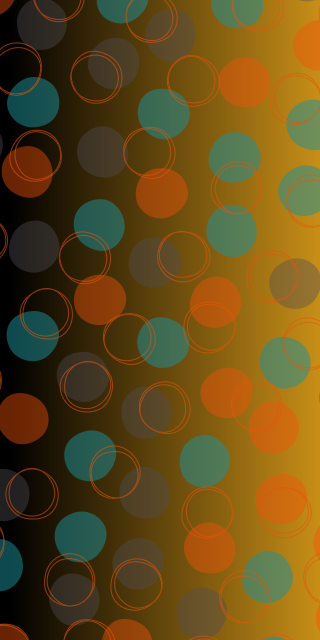
This pattern is drawn by a Shadertoy shader. Its source:

```glsl
#define DISC_SPACING 0.24
#define DISC_JITTER 0.032
#define RING_SPACING 0.29
#define RING_JITTER 0.055
#define RADIUS 0.080
#define RING_WIDTH 0.0032
#define WOBBLE 0.022
#define GOLD vec3(0.785, 0.56, 0.09)
#define ORANGE vec4(0.95, 0.32, 0.03, 0.43)
#define TEAL vec4(0.10, 0.57, 0.61, 0.50)
#define GREY vec4(0.31, 0.30, 0.33, 0.40)
#define RING_INK vec4(0.90, 0.33, 0.03, 0.60)

const float TAU = 6.2831853;

vec2 hash22(vec2 p) {
    vec3 q = fract(p.xyx * vec3(0.1031, 0.1030, 0.0973));
    q += dot(q, q.yzx + 33.33);
    return fract((q.xx + q.yz) * q.zy);
}

// Triangular lattice, turned so that no rows line up with the canvas
mat2 lattice(float spacing, float turn) {
    float c = cos(turn), s = sin(turn);
    return spacing * mat2(c, s, -s, c) * mat2(1.0, 0.0, 0.5, 0.866);
}

// Distance to a slightly uneven circle
float blob(vec2 p, float radius, vec2 seed) {
    float a = atan(p.y, p.x);
    vec2 phase = TAU * seed;
    float bump = sin(2.0 * a + phase.x) + 0.6 * sin(3.0 * a + phase.y)
               + 0.3 * sin(5.0 * a + phase.x + phase.y);
    return length(p) - radius * (1.0 + WOBBLE * bump);
}

float fill(float d, float px) {
    return clamp(0.5 - d / px, 0.0, 1.0);
}

float outline(float d, float px) {
    return fill(d - 0.5 * RING_WIDTH, px) - fill(d + 0.5 * RING_WIDTH, px);
}

// Neighbours mostly differ in colour, with a few random exceptions
vec4 discColor(vec2 id) {
    vec2 h = hash22(id + 71.0);
    float kind = mod(id.x - id.y + (h.x < 0.3 ? floor(3.0 * h.y) : 0.0), 3.0);
    return kind < 0.5 ? ORANGE : kind < 1.5 ? GREY : TEAL;
}

vec3 addDiscs(vec3 col, vec2 p, float px) {
    mat2 grid = lattice(DISC_SPACING, 0.45);
    vec2 cell = round(inverse(grid) * p);
    for (int y = -1; y <= 1; y++)
    for (int x = -1; x <= 1; x++) {
        vec2 id = cell + vec2(x, y);
        vec2 center = grid * id + DISC_JITTER * (2.0 * hash22(id + 13.0) - 1.0);
        vec4 ink = discColor(id);
        float d = blob(p - center, RADIUS, hash22(id + 37.0));
        col = mix(col, ink.rgb, ink.a * fill(d, px));
    }
    return col;
}

// Each ring is a pair of thin loops, a little off centre from each other
vec3 addRings(vec3 col, vec2 p, float px) {
    mat2 grid = lattice(RING_SPACING, 0.95);
    vec2 cell = round(inverse(grid) * p);
    for (int y = -1; y <= 1; y++)
    for (int x = -1; x <= 1; x++) {
        vec2 id = cell + vec2(x, y);
        vec2 seed = hash22(id + 151.0);
        vec2 q = p - grid * id - RING_JITTER * (2.0 * hash22(id + 97.0) - 1.0);
        vec2 slip = 0.006 * vec2(cos(TAU * seed.x), sin(TAU * seed.x));
        float outer = blob(q, RADIUS, seed);
        float inner = blob(q - slip, 0.91 * RADIUS, seed.yx + 0.15);
        float line = max(outline(outer, px), outline(inner, px));
        col = mix(col, RING_INK.rgb, RING_INK.a * line);
    }
    return col;
}

void mainImage(out vec4 fragColor, in vec2 fragCoord) {
    float px = 1.0 / iResolution.x;
    vec2 p = fragCoord * px;

    // Black to gold, left to right
    vec3 col = GOLD * clamp((p.x - 0.03) / 0.97, 0.0, 1.0);

    col = addDiscs(col, p, px);
    col = addRings(col, p, px);
    fragColor = vec4(col, 1.0);
}
```
